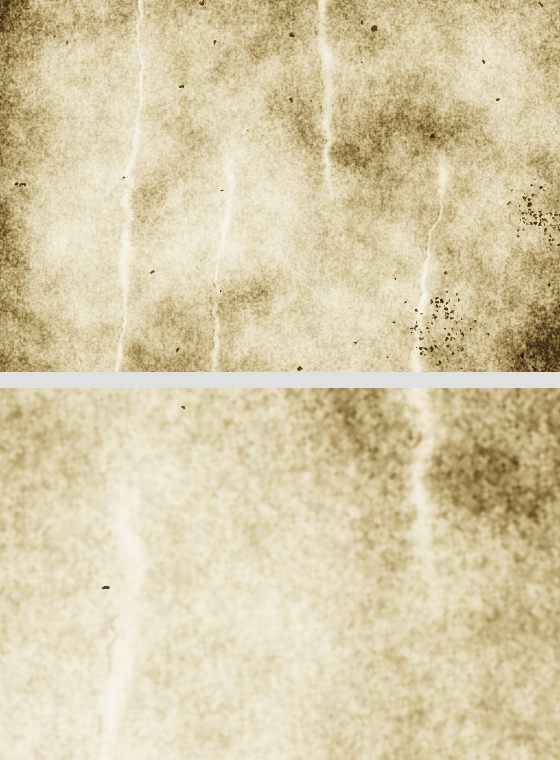
Top, the full canvas; bottom, a detail of the centre.
A Shadertoy shader for this texture:

```glsl
// Aged, stained parchment with pale vertical creases, dark specks and fine grain.
#define BASE_TONE   -2.47  // log density of clean paper
#define PAPER_FLOOR  0.027 // density left in the palest places
#define EDGE_STAIN   1.35  // strength of the darkened borders
#define BLOTCH       1.4   // strength of the inner stains
#define BLOTCH_SIZE  0.105
#define CLOUD        2.6   // broad unevenness
#define MOTTLE       1.5   // small unevenness
#define GRAIN        0.95  // fine paper tooth
#define CREASE       1.25  // paleness of the creases
#define SPECK_DARK   1.3   // density added by specks

float hash(vec2 cell) {
    uvec2 q = uvec2(ivec2(cell)) * uvec2(1597334677u, 3812015801u);
    uint n = (q.x ^ q.y) * 1597334677u;
    n = (n ^ (n >> 15)) * 2246822519u;
    n ^= n >> 13;
    return float(n >> 8) / 16777216.0;
}

float noise(vec2 p) {
    vec2 c = floor(p), f = fract(p);
    f = f * f * (3.0 - 2.0 * f);
    return mix(mix(hash(c), hash(c + vec2(1, 0)), f.x),
               mix(hash(c + vec2(0, 1)), hash(c + vec2(1, 1)), f.x), f.y);
}

float fbm(vec2 p) {
    float sum = 0.0, amp = 0.5;
    for (int i = 0; i < 5; i++) {
        p = mat2(1.6, 1.2, -1.2, 1.6) * p + 17.3;
        sum += amp * noise(p);
        amp *= 0.5;
    }
    return sum / 0.97;
}

// Broad discoloration: borders, one corner and a few inner blotches
float stains(vec2 p, float aspect) {
    vec2 w = p + 0.26 * (vec2(fbm(p * 3.0), fbm(p * 3.0 + 41.0)) - 0.5);
    vec2 lo = max(w, 0.0), hi = max(vec2(aspect, 1.0) - w, 0.0);
    float s = 1.3 * exp(-lo.x / 0.075) + 0.8 * exp(-hi.x / 0.13)
            + 1.05 * exp(-hi.y / 0.13) + 0.2 * exp(-lo.y / 0.05);
    vec2 corner = w - vec2(aspect, 0.06);
    s += 1.1 * exp(-dot(corner, corner) / 0.08);
    s *= EDGE_STAIN;
    for (int i = 0; i < 4; i++) {
        float k = float(i);
        vec2 center = vec2(0.42 + 0.23 * k, 0.26 + 0.14 * k + 0.2 * cos(2.6 * k));
        vec2 q = (w - center) / (BLOTCH_SIZE * vec2(0.9 + 0.15 * k, 0.85));
        s += BLOTCH * exp(-dot(q, q));
    }
    return s / (1.0 + 0.2 * s);
}

// Wandering folds: pale ridge (positive) with a broken shadow line (negative)
float creases(vec2 p) {
    float sum = 0.0;
    for (int i = 0; i < 4; i++) {
        float k = float(i);
        float top = i % 2 == 0 ? 1.2 : 0.64;
        float bottom = i == 2 ? 0.48 : -0.1;
        float span = smoothstep(bottom, bottom + 0.07, p.y)
                   * (1.0 - smoothstep(top - 0.12, top, p.y));
        float path = 0.36 + 0.225 * k + 0.014 * k * k + 0.03 * k * (p.y - 0.5)
                   + 0.07 * (noise(vec2(p.y * 4.0, k * 7.0)) - 0.5)
                   + 0.018 * (noise(vec2(p.y * 24.0, k * 5.0)) - 0.5)
                   + 0.007 * (noise(vec2(p.y * 90.0, k * 3.0)) - 0.5);
        float off = p.x - path;
        float width = 0.003 + 0.011 * noise(vec2(p.y * 7.0, k + 30.0));
        float ridge = exp(-off * off / (width * width));
        float glow = 0.25 * exp(-off * off / 0.0009);
        float rim = (off + width * 1.2) / 0.0025;
        float broken = smoothstep(0.4, 0.75, noise(vec2(p.y * 55.0, k + 60.0)));
        float patchy = 0.5 + 0.9 * noise(p * 15.0 + k);
        sum += span * (patchy * (ridge + glow) - 0.6 * broken * exp(-rim * rim));
    }
    return sum;
}

// One possible irregular dot in each grid cell
float specks(vec2 p, float freq, float chance) {
    vec2 q = p * freq + 0.6 * (vec2(noise(p * freq * 2.0), noise(p * freq * 2.0 + 19.0)) - 0.5);
    vec2 c = floor(q);
    vec2 center = 0.35 + 0.3 * vec2(hash(c + 101.0), hash(c + 202.0));
    float radius = mix(0.1, 0.36, hash(c + 303.0));
    float edge = 0.7 * freq / iResolution.y;
    float dist = length(fract(q) - center);
    return step(hash(c + 404.0), chance) * (1.0 - smoothstep(radius - edge, radius + edge, dist));
}

void mainImage(out vec4 fragColor, in vec2 fragCoord) {
    vec2 p = fragCoord / iResolution.y;
    float stain = stains(p, iResolution.x / iResolution.y);

    // Paper tone, built as the logarithm of its density
    float tone = BASE_TONE + stain;
    tone += CLOUD * (fbm(p * 1.7 + 7.0) - 0.5) + MOTTLE * (fbm(p * 9.0) - 0.5);
    vec2 turned = mat2(0.8, 0.6, -0.6, 0.8) * p;
    float tooth = noise(turned * 260.0) + 0.8 * noise(p.yx * 170.0 + 50.0)
                + 0.6 * noise(turned.yx * 90.0) - 1.2;
    float fibre = noise(p * vec2(230.0, 70.0) + 80.0) - 0.5;
    tone += GRAIN * (tooth + 0.4 * fibre) * (0.8 + 0.2 * stain);
    tone -= CREASE * creases(p);
    float density = PAPER_FLOOR + exp(min(tone, 0.3));

    // Lone specks, then two tight clusters
    float dots = specks(p, 58.0, 0.005 + 0.012 * smoothstep(0.5, 1.6, stain));
    for (int i = 0; i < 2; i++) {
        vec2 d = p - vec2(1.18, 0.12) - float(i) * vec2(0.28, 0.3);
        float near = exp(-dot(d, d) / 0.0035) * smoothstep(0.2, 0.6, noise(p * 22.0));
        dots = max(dots, specks(p + 3.0, 72.0, 0.75 * near));
        dots = max(dots, specks(turned + 5.0, 110.0, 0.5 * near));
    }
    density += SPECK_DARK * dots * (0.5 + 0.6 * noise(p * 40.0));

    // Sepia absorption: blue fades first, red last
    vec3 absorb = vec3(1.0, 1.42, 2.9) / (1.0 + density * vec3(0.0, 0.13, 0.5));
    fragColor = vec4(exp(-density * absorb), 1.0);
}
```
